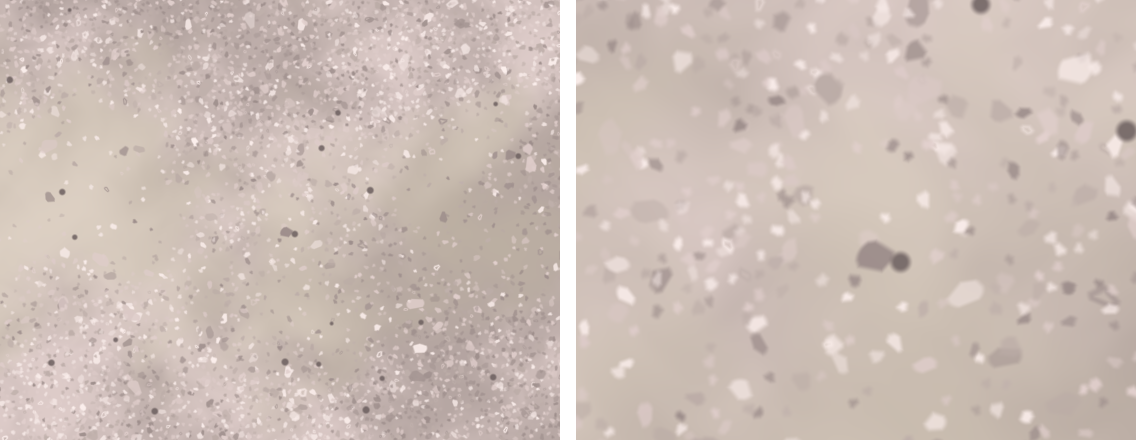
Left, the full canvas; right, a detail of the centre.
Give the GLSL for this texture, as a WebGL 2 fragment shader.

```glsl
#version 300 es
precision highp float;
// Pale terrazzo: a cloudy warm paste strewn with soft, rounded mineral chips.
// Jittered cells scatter the chips in several sizes; layered sines shade the
// paste and decide where the chips crowd together and where it lies bare.

uniform vec2 u_resolution;
out vec4 fragColor;

const float TAU = 6.2831853;
const float EDGE = 0.0029;            // edge blur, in canvas heights
const vec3 PASTE_DEEP  = vec3(0.735, 0.685, 0.635);
const vec3 PASTE_LIGHT = vec3(0.865, 0.815, 0.765);
const vec3 PINK_DEEP   = vec3(0.705, 0.645, 0.630);
const vec3 PINK_LIGHT  = vec3(0.865, 0.795, 0.785);
const vec3 CHIP_WHITE  = vec3(0.97, 0.92, 0.91);
const vec3 CHIP_PALE   = vec3(0.87, 0.80, 0.79);
const vec3 CHIP_MID    = vec3(0.74, 0.68, 0.66);
const vec3 CHIP_GREY   = vec3(0.63, 0.57, 0.56);
const vec3 SPECK_DARK  = vec3(0.42, 0.37, 0.37);

vec3 hash3(vec2 cell, float seed) {
    vec3 h = fract(vec3(cell.xyx + seed * 17.3) * vec3(0.1031, 0.1030, 0.0973));
    h += dot(h, h.yxz + 33.33);
    return fract((h.xxy + h.yzz) * h.zyx);
}

// Layered, warped sines, about -1 to 1
float drift(vec2 p) {
    float sum = 0.0, gain = 0.55;
    for (int i = 0; i < 4; i++) {
        p += 0.35 * sin(p.yx * 1.7 + vec2(1.3, 4.1));
        sum += gain * sin(p.x + 0.6) * cos(p.y - 0.9);
        p = mat2(1.4, 1.1, -1.1, 1.4) * p + 2.7;
        gain *= 0.6;
    }
    return sum;
}

// Crowding of chips: low in a broad band that opens to the left
float crowding(vec2 p) {
    float band = abs(p.y - 0.48 - 0.06 * sin(4.0 * p.x));
    float field = band + 0.17 * p.x + 0.38 * drift(p * 6.5);
    return smoothstep(0.06, 0.56, field);
}

// Brightness of the ground, 0 to 1: broad clouds with smaller mottling
float cloudiness(vec2 p) {
    float broad = drift(p * 3.6 + 3.0);
    float mottle = drift(p * 17.0 + 8.0);
    return smoothstep(-0.75, 0.85, broad + 0.36 * mottle * (0.3 + crowding(p)));
}

// Rounded irregular five-sided chip
float chipDistance(vec2 q, float radius, vec3 rnd) {
    float turn = rnd.x * TAU;
    q = mat2(cos(turn), sin(turn), -sin(turn), cos(turn)) * q;
    q.y *= 1.0 + 0.5 * rnd.z;
    float d = length(q) - 0.94 * radius;
    for (int i = 0; i < 5; i++) {
        float k = float(i);
        float angle = TAU * (k + 0.3 * sin(k * 2.4 + rnd.y * TAU)) / 5.0;
        float side = radius * (0.80 + 0.15 * sin(k * 4.1 + rnd.z * 9.0));
        d = max(d, dot(q, vec2(cos(angle), sin(angle))) - side);
    }
    return d;
}

vec3 chipColour(float pick) {
    if (pick < 0.25) return CHIP_WHITE;
    if (pick < 0.56) return CHIP_PALE;
    if (pick < 0.79) return CHIP_MID;
    return CHIP_GREY;
}

// One size class; odds.x is the chance in bare paste, odds.y in crowded zones
vec3 scatterChips(vec3 colour, vec2 p, float cells, vec2 odds, vec2 size, float seed) {
    vec2 home = floor(p * cells);
    for (int y = -1; y <= 1; y++)
    for (int x = -1; x <= 1; x++) {
        vec2 cell = home + vec2(x, y);
        vec3 place = hash3(cell, seed);
        vec2 centre = (cell + 0.1 + 0.8 * place.xy) / cells;
        vec3 form = hash3(cell, seed + 5.0);
        float radius = mix(size.x, size.y, form.x * form.x);
        vec2 q = p - centre;
        if (length(q) > radius + 2.0 * EDGE) continue;
        if (place.z > mix(odds.x, odds.y, crowding(centre))) continue;
        vec3 look = hash3(cell, seed + 11.0);
        float d = chipDistance(q, radius, form.yzx);
        if (look.z > 0.96) d = abs(d + 0.25 * radius) - 0.2 * radius;  // hollow shell
        float cover = 1.0 - smoothstep(-EDGE, EDGE, d);
        // Bright chips gather where the ground is bright
        float pick = clamp(look.x + 0.35 * (0.5 - cloudiness(centre)), 0.0, 1.0);
        vec3 tint = chipColour(pick) + 0.04 * (look.z - 0.5);
        colour = mix(colour, tint, cover * mix(0.45, 1.0, look.y));
    }
    return colour;
}

// Sparse round dark specks
vec3 scatterSpecks(vec3 colour, vec2 p, float cells) {
    vec2 cell = floor(p * cells);
    vec3 rnd = hash3(cell, 41.0);
    vec2 centre = (cell + 0.15 + 0.7 * rnd.xy) / cells;
    float radius = mix(0.004, 0.008, fract(rnd.x * 7.0 + rnd.y * 3.0));
    float cover = 1.0 - smoothstep(-EDGE, EDGE, length(p - centre) - radius);
    return mix(colour, SPECK_DARK, cover * 0.85 * step(rnd.z, 0.16));
}

void main() {
    vec2 p = gl_FragCoord.xy / u_resolution.y;

    // Cloudy ground, pinker where chips crowd
    float cloud = cloudiness(p);
    vec3 paste = mix(PASTE_DEEP, PASTE_LIGHT, cloud);
    vec3 pink = mix(PINK_DEEP, PINK_LIGHT, cloud);
    vec3 colour = mix(paste, pink, crowding(p));

    // Chips by size, with the largest laid on last
    colour = scatterChips(colour, p, 30.0, vec2(0.08, 0.55), vec2(0.008, 0.016), 1.0);
    colour = scatterChips(colour, p, 75.0, vec2(0.04, 0.65), vec2(0.0038, 0.007), 2.0);
    colour = scatterChips(colour, p, 50.0, vec2(0.07, 0.60), vec2(0.005, 0.010), 3.0);
    colour = scatterChips(colour, p, 11.0, vec2(0.14, 0.36), vec2(0.012, 0.026), 4.0);
    colour = scatterSpecks(colour, p, 10.0);

    fragColor = vec4(colour, 1.0);
}
```
